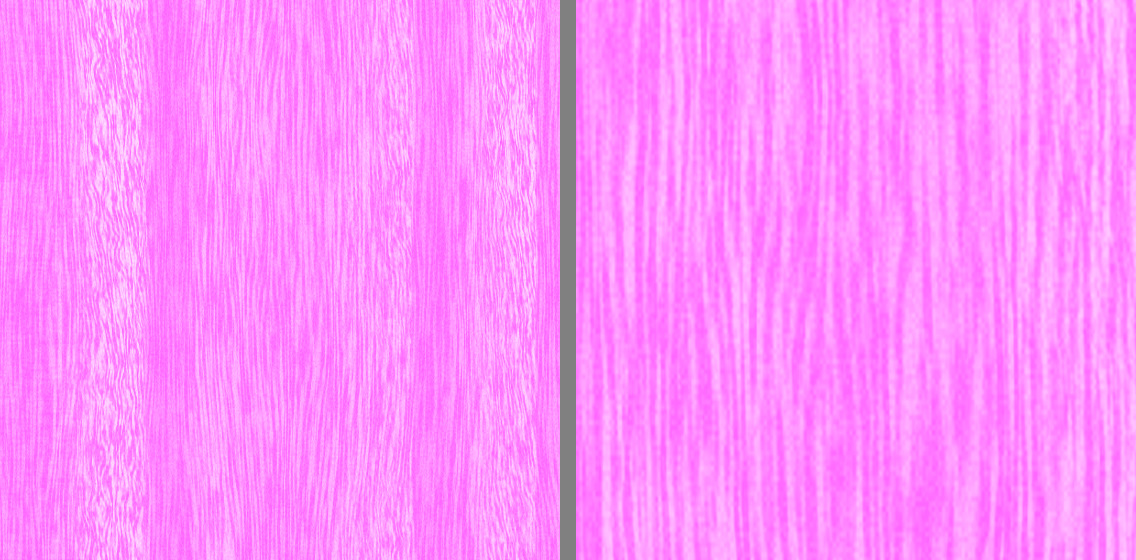
Left, the full canvas; right, a detail of the centre.
Write a Shadertoy shader that draws this texture.

```glsl
// Pink wood veneer: vertical bands of fine pale grain, short wavy flecks and pores.

const vec3 DEEP_PINK = vec3(1.0, 0.42, 1.0);
const vec3 PALE_PINK = vec3(1.0, 0.85, 1.0);
const float TAU = 6.28319;
const int BAND_COUNT = 10;

// Integer hash of a lattice cell, 0 to 1
float hash(ivec2 cell, uint seed) {
    uint h = uint(cell.x) * 1597u ^ uint(cell.y) * 51749u ^ seed * 7919u;
    h = (h ^ (h >> 15)) * 73244475u;
    h = (h ^ (h >> 13)) * 73244475u;
    h ^= h >> 16;
    return float(h & 65535u) / 65535.0;
}

float noise(vec2 p, uint seed) {
    ivec2 cell = ivec2(floor(p));
    vec2 f = fract(p);
    f = f * f * (3.0 - 2.0 * f);
    float low = mix(hash(cell, seed), hash(cell + ivec2(1, 0), seed), f.x);
    float high = mix(hash(cell + ivec2(0, 1), seed), hash(cell + ivec2(1, 1), seed), f.x);
    return mix(low, high, f.y);
}

float signedNoise(vec2 p, uint seed) {
    return noise(p, seed) - 0.5;
}

// Lightness across the boards; each step holds start, end and change
float bandLightness(float x) {
    vec3 steps[BAND_COUNT] = vec3[BAND_COUNT](
        vec3(0.050, 0.200, 0.70), vec3(0.245, 0.285, -0.85),
        vec3(0.325, 0.365, 0.48), vec3(0.400, 0.480, -0.20),
        vec3(0.570, 0.630, 0.23), vec3(0.640, 0.700, 0.09),
        vec3(0.733, 0.745, -0.62), vec3(0.780, 0.900, 0.75),
        vec3(0.955, 0.965, -0.65), vec3(0.985, 1.000, 0.05));
    float lightness = 0.25;
    for (int i = 0; i < BAND_COUNT; i++) {
        lightness += steps[i].z * smoothstep(steps[i].x, steps[i].y, x);
    }
    return lightness;
}

// Evenly spaced thin lines whose phase drifts
float fibreLines(vec2 p, float count, vec2 driftScale, float drift, uint seed) {
    float phase = p.x * count + drift * signedNoise(p * driftScale, seed);
    return 0.5 + 0.5 * cos(TAU * phase);
}

// Long, nearly straight fibres
float longGrain(vec2 p) {
    float lines = fibreLines(p, 112.0, vec2(42.0, 5.0), 2.6, 1u);
    float medium = noise(p * vec2(210.0, 11.0), 2u);
    float fine = noise(p * vec2(430.0, 36.0), 3u);
    return 0.24 * lines + 0.40 * medium + 0.36 * fine;
}

// Short leaning flecks
float fleckGrain(vec2 p, float slant) {
    p.x += slant * p.y + 0.005 * signedNoise(p * vec2(30.0, 32.0), 4u);
    float lines = fibreLines(p, 120.0, vec2(60.0, 22.0), 2.2, 14u);
    float fleck = noise(p * vec2(225.0, 36.0), 5u);
    float fine = noise(p * vec2(430.0, 110.0), 6u);
    return 0.24 * lines + 0.40 * fleck + 0.36 * fine;
}

void mainImage(out vec4 fragColor, in vec2 fragCoord) {
    vec2 uv = fragCoord / iResolution.xy;

    // Bend the fibres gently
    vec2 p = uv;
    p.x += 0.030 * signedNoise(uv * vec2(5.0, 2.5), 7u);
    p.x += 0.005 * signedNoise(uv * vec2(24.0, 8.0), 8u);

    // Broad bands with uneven patches
    float edgeX = uv.x + 0.008 * signedNoise(vec2(uv.x * 6.0, uv.y * 3.0), 9u);
    float band = bandLightness(edgeX);
    band += 0.24 * signedNoise(p * vec2(18.0, 3.5), 10u);
    band = clamp(band, 0.0, 1.0);

    // Pale bands carry flecks, the others long fibres
    float fleckShare = smoothstep(0.45, 0.95, band);
    float grain = mix(longGrain(p), fleckGrain(p, 0.08), fleckShare);
    grain = smoothstep(0.27, 0.75, grain);

    // Faint cross rays near the left side
    float rayZone = 1.0 - smoothstep(0.08, 0.26, uv.x);
    float rays = rayZone * signedNoise(uv * vec2(40.0, 230.0), 11u);

    // Pores and dust
    float dust = signedNoise(uv * vec2(509.0, 330.0), 12u);
    float pores = smoothstep(0.78, 0.95, noise(p * vec2(330.0, 130.0), 13u));

    float tone = mix(0.02, 0.12, band) + mix(0.30, 0.82, band) * grain;
    tone += 0.12 * rays + 0.26 * dust - 0.20 * band * pores;
    fragColor = vec4(mix(DEEP_PINK, PALE_PINK, clamp(tone, -0.03, 1.1)), 1.0);
}
```
